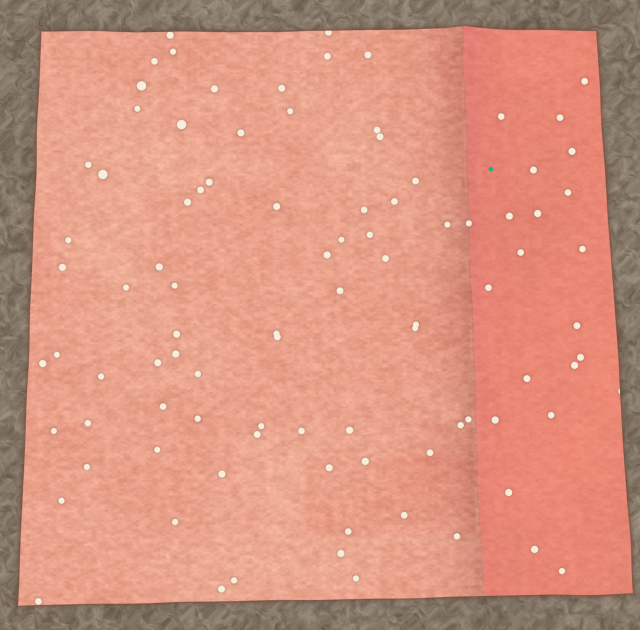
Reproduce this texture procedurally as a Shadertoy shader.

```glsl
const vec3 PAPER = vec3(0.925, 0.655, 0.565);
const vec3 PAPER_DARK = vec3(0.885, 0.535, 0.460);
const vec3 FLAP = vec3(0.915, 0.530, 0.455);
const vec3 FLAP_PINK = vec3(0.885, 0.490, 0.465);
const vec3 CARPET_DARK = vec3(0.42, 0.37, 0.31);
const vec3 CARPET_LIGHT = vec3(0.61, 0.56, 0.50);
const vec3 SHADOW = vec3(0.42, 0.27, 0.21);
const vec3 CREAM = vec3(0.97, 0.93, 0.86);
const vec3 TEAL = vec3(0.15, 0.68, 0.52);

float hash(vec2 p) {
    return fract(sin(dot(p, vec2(127.1, 311.7))) * 43758.5453);
}

float noise(vec2 p) {
    vec2 i = floor(p), f = fract(p);
    f = f * f * (3.0 - 2.0 * f);
    return mix(mix(hash(i), hash(i + vec2(1, 0)), f.x),
               mix(hash(i + vec2(0, 1)), hash(i + vec2(1, 1)), f.x), f.y);
}

float fbm(vec2 p) {
    float sum = 0.0, amp = 0.5;
    for (int i = 0; i < 4; i++) {
        sum += amp * noise(p);
        p = p * 2.03 + 17.3;
        amp *= 0.55;
    }
    return sum / 1.01;
}

// Signed distance to the slightly skewed sheet, negative inside
float sheetDistance(vec2 p, float foldX) {
    float t = (p.y - 0.04) / 0.9;
    float wobble = 0.003 * (noise(p * 14.0) - 0.5);
    float left = mix(0.029, 0.065, t) - p.x;
    float right = p.x - mix(0.991, 0.931, t);
    float bottom = mix(0.038, 0.057, p.x) - p.y;
    float top = p.y - 0.935 - 0.010 * exp(-14.0 * abs(p.x - foldX));
    return max(max(left, right), max(bottom, top)) + wobble;
}

// Distance to the edge of the nearest scattered disc
float dotDistance(vec2 p, float cells, float density, float seed) {
    vec2 base = floor(p * cells);
    float d = 1.0;
    for (int y = -1; y <= 1; y++)
    for (int x = -1; x <= 1; x++) {
        vec2 cell = base + vec2(x, y);
        vec2 key = cell + seed;
        if (hash(key + 5.1) > density) continue;
        vec2 center = (cell + vec2(hash(key), hash(key + 31.7))) / cells;
        float size = hash(key + 77.3);
        float radius = mix(0.0046, 0.0058, size) + 0.0016 * step(0.95, size);
        d = min(d, length(p - center) - radius);
    }
    return d;
}

float softBox(vec2 p, vec2 center, vec2 halfSize, float blur) {
    vec2 q = abs(p - center) - halfSize;
    return 1.0 - smoothstep(-blur, blur, max(q.x, q.y));
}

vec3 carpet(vec2 p) {
    float fibre = fbm(p * 110.0 + 2.0 * noise(p * 60.0));
    float patches = fbm(p * 12.0);
    float tone = 0.5 + 1.5 * (fibre - 0.5) + 0.5 * (patches - 0.5);
    return mix(CARPET_DARK, CARPET_LIGHT, clamp(tone, -0.3, 1.3));
}

vec3 sheet(vec2 p, float foldX, float aa) {
    float x = p.x - foldX;

    // Main panel with broad blotches, corner shade and the shadow by the fold
    float blotch = fbm(p * vec2(7.0, 8.0) + 3.0);
    float corner = smoothstep(0.06, -0.10, p.x + 0.9 * p.y - 0.62)
                 * smoothstep(0.36, 0.10, p.x);
    float foldShade = exp(x * 18.0) * mix(0.55, 1.0, smoothstep(0.2, 0.9, p.y));
    float patchShade = softBox(p, vec2(0.61, 0.210), vec2(0.135, 0.061), 0.006);
    float shade = 0.9 * (blotch - 0.42) + 0.28 * corner
                + 0.85 * foldShade + 0.28 * patchShade;
    vec3 panel = mix(PAPER, PAPER_DARK, clamp(shade, -0.1, 1.0));
    panel *= 1.0 - 0.13 * exp(x * 32.0);

    // Folded flap, pinker beside the crease
    vec3 flap = mix(FLAP, FLAP_PINK, exp(-max(x, 0.0) * 22.0) * (0.4 + 0.6 * p.y));
    flap *= 1.0 + 0.06 * (blotch - 0.5);
    float onFlap = smoothstep(-aa, aa, x);
    vec3 col = mix(panel, flap, onFlap);
    col += 0.05 * exp(-pow((x + 0.004) / 0.003, 2.0)) * noise(vec2(3.0, p.y * 30.0));

    // Paper grain, stretched sideways
    float grain = fbm(p * vec2(95.0, 150.0)) - 0.5;
    float speck = noise(p * vec2(210.0, 270.0)) - 0.5;
    float strength = mix(1.0, 0.55, onFlap);
    col += strength * (0.15 * grain + 0.05 * speck) * vec3(0.75, 1.0, 1.0);

    // Scattered discs with a thin dark rim
    float d = min(dotDistance(p, 13.0, 0.52, 0.0), dotDistance(p, 9.0, 0.30, 43.0));
    col *= 1.0 - 0.16 * exp(-max(d, 0.0) / 0.0018);
    col = mix(col, CREAM, 1.0 - smoothstep(-aa, aa, d));
    float tealDot = length(p - vec2(0.767, 0.720)) - 0.0035;
    return mix(col, TEAL, 1.0 - smoothstep(-aa, aa, tealDot));
}

void mainImage(out vec4 fragColor, in vec2 fragCoord) {
    vec2 p = fragCoord / iResolution.x;
    float aa = max(0.0012, 0.8 / iResolution.x);
    float foldX = mix(0.757, 0.723, p.y / 0.945) + 0.004 * (noise(vec2(p.y * 18.0, 4.0)) - 0.5);
    float edge = sheetDistance(p, foldX);

    vec3 ground = mix(carpet(p), SHADOW, 0.75 * exp(-max(edge, 0.0) / 0.004));
    vec3 col = mix(sheet(p, foldX, aa), ground, smoothstep(-aa, aa, edge));
    fragColor = vec4(clamp(col, 0.0, 1.0), 1.0);
}
```
